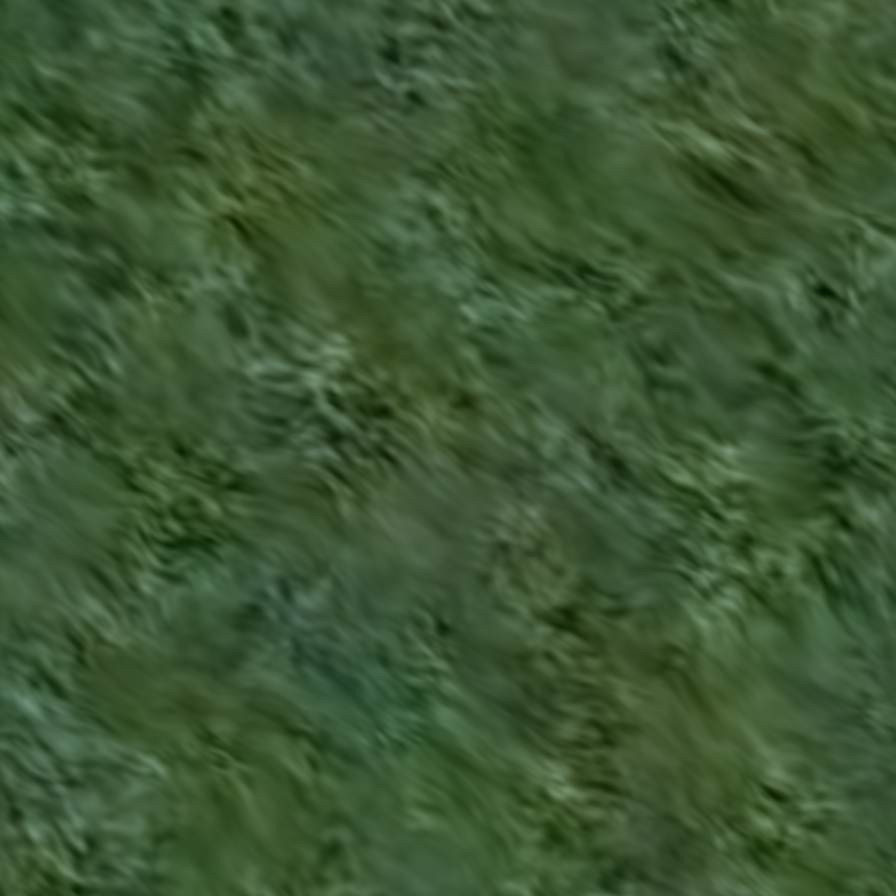
Give the GLSL for this texture, as a Shadertoy shader.

```glsl
const vec3 MEAN_GREEN = vec3(0.236, 0.339, 0.200);
const vec3 COOL_SHIFT = vec3(-0.016, 0.0, 0.080);
const vec3 DRY_SHIFT = vec3(0.042, -0.012, 0.018);
const vec2 BLADE_DIR = vec2(0.82, -0.572);

vec2 hashGradient(vec2 cell) {
    vec2 k = vec2(dot(cell, vec2(127.1, 311.7)), dot(cell, vec2(269.5, 183.3)));
    return 2.0 * fract(sin(k) * 43758.5453) - 1.0;
}

// Signed gradient noise with smooth quintic blending
float noise(vec2 p) {
    vec2 i = floor(p);
    vec2 f = fract(p);
    vec2 u = f * f * f * (f * (f * 6.0 - 15.0) + 10.0);
    float a = dot(hashGradient(i), f);
    float b = dot(hashGradient(i + vec2(1, 0)), f - vec2(1, 0));
    float c = dot(hashGradient(i + vec2(0, 1)), f - vec2(0, 1));
    float d = dot(hashGradient(i + vec2(1, 1)), f - vec2(1, 1));
    return mix(mix(a, b, u.x), mix(c, d, u.x), u.y);
}

float fbm(vec2 p, int octaves) {
    float sum = 0.0;
    float amplitude = 1.0;
    for (int i = 0; i < octaves; i++) {
        sum += amplitude * noise(p);
        p = mat2(1.6, 1.2, -1.2, 1.6) * p + 17.3;
        amplitude *= 0.55;
    }
    return sum;
}

// Coordinates along and across the lie of the grass
vec2 alongBlades(vec2 p, vec2 dir) {
    return vec2(dot(p, dir), dot(p, vec2(-dir.y, dir.x)));
}

vec2 bend(vec2 p, float scale, float amount, float seed) {
    return p + amount * vec2(noise(p * scale + seed), noise(p * scale + seed + 41.7));
}

// Broad tufts and the softer blades between them
float tufts(vec2 q) {
    return 0.62 * noise(q * vec2(11.0, 23.0) + 3.1) + 0.50 * noise(q * vec2(20.0, 44.0) + 19.4);
}

// Fine blades, shown only where the sward is open
float fineBlades(vec2 q) {
    return 0.62 * noise(q * vec2(36.0, 78.0) + 57.8) + 0.24 * noise(q * vec2(58.0, 118.0) + 91.3);
}

// Separate strokes where stretched noise peaks
float strokes(vec2 q, vec2 density, float seed) {
    return smoothstep(0.10, 0.42, noise(q * density + seed));
}

// Lit stroke with its shadow just below it
float relief(vec2 q, vec2 density, float drop, float seed) {
    return strokes(q, density, seed) - strokes(q + vec2(0.0, drop), density, seed);
}

void mainImage(out vec4 fragColor, in vec2 fragCoord) {
    vec2 p = fragCoord / iResolution.y;

    // Gently bent blade space
    vec2 curved = bend(bend(p, 5.0, 0.045, 5.0), 16.0, 0.013, 29.0);
    vec2 q = alongBlades(curved, BLADE_DIR);

    // Light and shade, with smooth and ragged areas
    float ragged = smoothstep(-0.28, 0.38, fbm(p * 7.0 + 63.0, 2));
    float clumps = fbm(p * 5.0 + 9.2, 3);
    float tone = 0.066 * clumps + 0.25 * mix(0.7, 1.25, ragged) * tufts(q);
    tone += 0.27 * mix(0.3, 1.5, ragged) * fineBlades(q);
    tone += 0.075 * ragged * relief(q, vec2(19.0, 42.0), 0.0075, 83.2);
    tone += 0.065 * ragged * strokes(q, vec2(26.0, 62.0), 151.9);
    tone -= 0.085 * mix(0.4, 1.0, ragged) * strokes(q, vec2(14.0, 31.0), 120.6);

    // Patches of olive, cool and dry grass
    vec2 patchSpace = alongBlades(p, BLADE_DIR) * vec2(3.0, 4.5);
    float cool = fbm(patchSpace + 71.0, 3);
    float dry = fbm(patchSpace * 0.9 + 147.0, 3);

    vec3 color = MEAN_GREEN + tone * vec3(0.93, 1.0, 0.94);
    color += cool * COOL_SHIFT + dry * DRY_SHIFT;
    color += 0.15 * max(tone, 0.0) * vec3(0.0, 0.0, 1.0);
    fragColor = vec4(clamp(color, 0.02, 1.0), 1.0);
}
```
